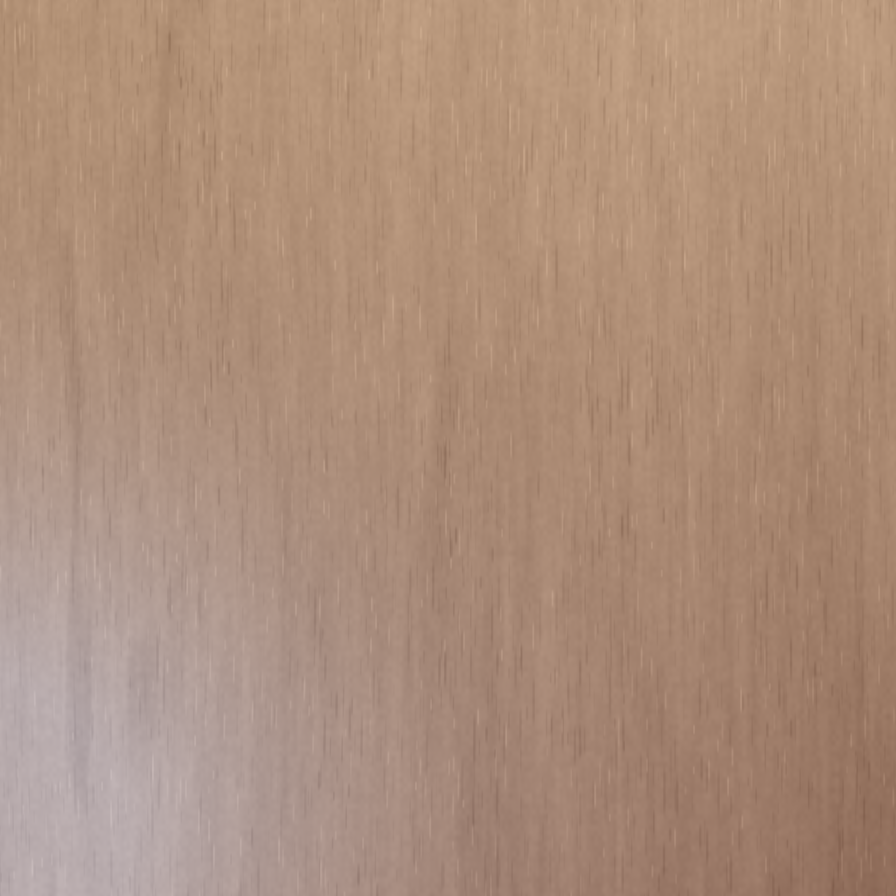
A Shadertoy shader for this texture:

```glsl
// Satin wood veneer with fine vertical grain under uneven light.
// A soft colour gradient and a pale glare at lower left are modulated by
// stretched value noise, scattered pore dashes, wavy bands and faint speckle.

const vec3 TOP_TONE = vec3(0.735, 0.605, 0.495);
const vec3 MIDDLE_TONE = vec3(0.665, 0.532, 0.438);
const vec3 BOTTOM_TONE = vec3(0.590, 0.452, 0.380);
const vec3 GLARE_TONE = vec3(0.745, 0.710, 0.730);
const vec3 GRAIN_TINT = vec3(1.0, 1.0, 0.94);
const float GLARE_STRENGTH = 0.85;
const float FIBRE_CONTRAST = 0.056;
const float BAND_CONTRAST = 0.040;
const float PORE_DEPTH = 0.075;
const float FLECK_LIGHT = 0.060;
const float SPECKLE_CONTRAST = 0.022;

float hash(vec2 p) {
    vec3 q = fract(vec3(p.xyx) * 0.1031);
    q += dot(q, q.yzx + 33.33);
    return fract((q.x + q.y) * q.z);
}

float noise(vec2 p) {
    vec2 cell = floor(p);
    vec2 f = fract(p);
    f = f * f * (3.0 - 2.0 * f);
    float low = mix(hash(cell), hash(cell + vec2(1, 0)), f.x);
    float high = mix(hash(cell + vec2(0, 1)), hash(cell + vec2(1, 1)), f.x);
    return mix(low, high, f.y);
}

// Noise centred on zero, in the range -0.5 to 0.5.
float wave(vec2 p) {
    return noise(p) - 0.5;
}

// Thin tapered vertical dashes, at most one per grid cell.
float dashes(vec2 uv, vec2 grid, float density, float seed) {
    vec2 p = uv * grid;
    float column = floor(p.x);
    p.y += hash(vec2(column, seed)) * 17.0;
    vec2 id = vec2(column, floor(p.y)) + seed;
    vec2 f = fract(p);
    float present = step(hash(id + 5.3), density);
    float centre = mix(0.35, 0.65, hash(id + 11.7));
    float halfLength = mix(0.12, 0.48, hash(id + 23.1));
    float across = 1.0 - smoothstep(0.05, 0.34, abs(f.x - centre));
    float along = 1.0 - smoothstep(0.4, 1.0, abs(f.y - 0.5) / halfLength);
    return present * across * along * mix(0.35, 1.0, hash(id + 41.9));
}

// Broad light: warm and bright above, dark at lower right, pale at lower left.
vec3 lighting(vec2 uv) {
    vec3 tone = mix(BOTTOM_TONE, MIDDLE_TONE, smoothstep(-0.15, 0.60, uv.y));
    tone = mix(tone, TOP_TONE, smoothstep(0.40, 1.08, uv.y));
    tone -= 0.035 * smoothstep(0.5, 0.0, uv.x) * smoothstep(0.35, 0.9, uv.y);
    tone -= 0.055 * smoothstep(0.80, 1.05, uv.x) * smoothstep(0.55, 0.0, uv.y);
    vec2 away = (uv - vec2(-0.08, 0.06)) / vec2(0.40, 0.42);
    float glare = exp(-dot(away, away));
    vec2 wide = (uv - vec2(0.12, 0.08)) / vec2(0.55, 0.40);
    glare += 0.26 * exp(-dot(wide, wide));
    return mix(tone, GLARE_TONE, GLARE_STRENGTH * min(glare, 1.0));
}

// Fibres of several widths, all running up the canvas.
float fibres(vec2 uv) {
    float sum = 0.0;
    vec2 scale = vec2(46.0, 3.0);
    float weight = 0.30;
    for (int i = 0; i < 4; i++) {
        sum += weight * wave(uv * scale + float(i) * 37.0);
        scale *= vec2(1.65, 1.75);
        weight *= 1.12;
    }
    return sum;
}

// Wavy dark figure near the left edge and one soft streak by the middle.
float bands(vec2 uv) {
    float bend = 0.022 * wave(vec2(2.0, uv.y * 4.0)) + 0.015 * uv.y;
    float x = uv.x - bend;
    float region = exp(-pow((x - 0.11) / 0.065, 2.0));
    float figure = smoothstep(0.55, 0.85, noise(vec2(x * 58.0, uv.y * 4.5) + 71.0));
    float streak = exp(-pow((x - 0.475) / 0.016, 2.0));
    float broad = wave(vec2(x * 13.0, uv.y * 1.4) + 19.0);
    return 0.5 * broad - 1.3 * region * figure
        - 0.45 * streak * noise(vec2(4.0, uv.y * 5.0));
}

void mainImage(out vec4 fragColor, in vec2 fragCoord) {
    vec2 uv = fragCoord / iResolution.xy;
    vec2 grainUv = uv + vec2(0.006 * wave(uv * vec2(3.0, 2.5)), 0.0);

    // The glare washes out part of the grain.
    float grainVisibility = mix(0.7, 1.0, smoothstep(0.0, 0.65, uv.x + 0.5 * uv.y));
    float grain = FIBRE_CONTRAST * fibres(grainUv);
    float pores = dashes(grainUv, vec2(150.0, 13.0), 0.30, 3.0)
        + 0.7 * dashes(grainUv, vec2(210.0, 19.0), 0.25, 61.0);
    float poreClusters = mix(0.35, 1.0, noise(uv * vec2(16.0, 4.0) + 8.0));
    grain -= PORE_DEPTH * pores * poreClusters;
    grain += FLECK_LIGHT * dashes(grainUv, vec2(190.0, 22.0), 0.17, 127.0);
    grain *= grainVisibility;
    grain += BAND_CONTRAST * bands(uv);

    // Fine satin speckle, nearly isotropic.
    float speckle = wave(uv * vec2(230.0, 170.0)) + 0.6 * wave(uv * 110.0 + 53.0);
    grain += SPECKLE_CONTRAST * speckle;

    fragColor = vec4(lighting(uv) + grain * GRAIN_TINT, 1.0);
}
```
